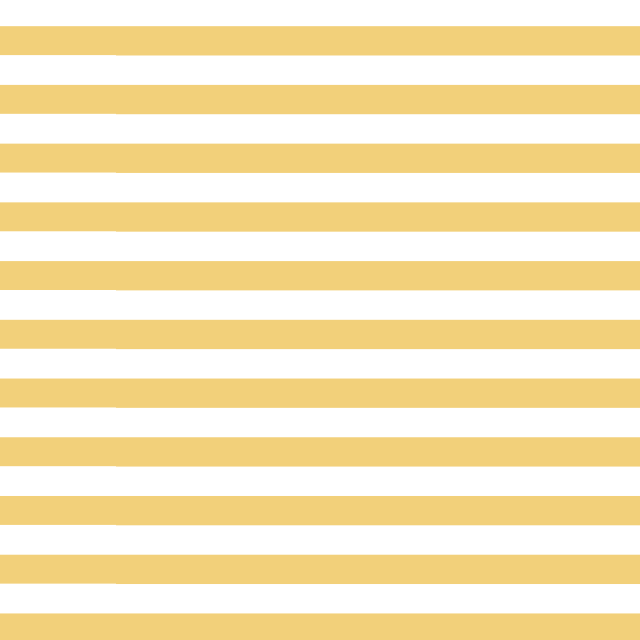
Write a Shadertoy shader that draws this pattern.

```glsl
// Horizontal awning stripes: flat straw-yellow bands on white, ten full repeats
// down plus a cut band at the bottom. Each band is a 1D distance to its centre,
// repeated with fract; a slight step trims the lower edges near the left side.

const vec3  PAPER_COLOR   = vec3(1.0);
const vec3  BAND_COLOR    = vec3(0.949, 0.816, 0.478);
const float PERIOD        = 0.09176;  // height of one repeat
const float FIRST_TOP     = 0.0409;   // top edge of first band, from canvas top
const float BAND_HEIGHT   = 0.0458;
const float STEP_X        = 0.182;    // left of this the bands are trimmed
const float TRIM          = 0.0006;   // height lost at the lower edge

// Signed distance to the nearest band, negative inside.
float bandDistance(float depth, float height) {
    float center = FIRST_TOP + 0.5 * height;
    float offset = (fract((depth - center) / PERIOD + 0.5) - 0.5) * PERIOD;
    return abs(offset) - 0.5 * height;
}

void mainImage(out vec4 fragColor, in vec2 fragCoord) {
    vec2 uv = fragCoord / iResolution.xy;
    float pixel = 1.0 / iResolution.y;

    // Bands, with the lower edge trimmed on the left
    float height = BAND_HEIGHT - TRIM * (1.0 - step(STEP_X, uv.x));
    float dist = bandDistance(1.0 - uv.y, height);

    // Linear coverage across one pixel
    float coverage = clamp(0.5 - dist / pixel, 0.0, 1.0);
    fragColor = vec4(mix(PAPER_COLOR, BAND_COLOR, coverage), 1.0);
}
```
